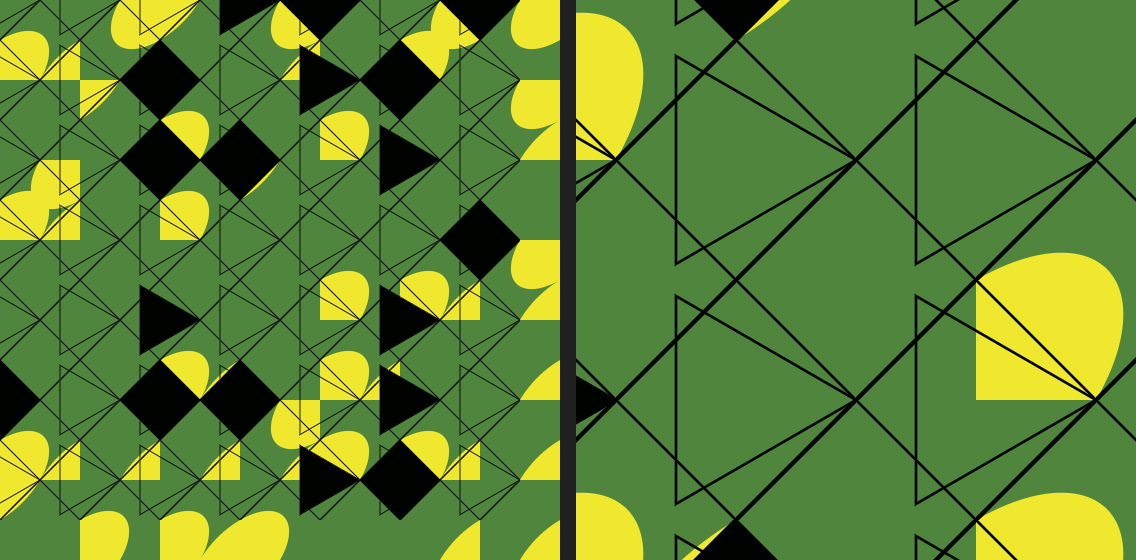
Left, the full canvas; right, a detail of the centre.
Write a Shadertoy shader that draws this pattern.

```glsl
// Grid of thin diamonds and triangles, some filled black, over scattered yellow quarters of slanted ellipses.

const float CELLS = 7.0;             // repeats across and down
const float RADIUS = 0.5;            // circumradius of every shape, in cells
const float SLANT = 1.16;            // stretch of the ellipse along the rising diagonal
const float THIN_LINE = 0.011;       // line widths, in cells
const float THICK_LINE = 0.018;
const vec3 GREEN = vec3(0.31, 0.52, 0.24);
const vec3 YELLOW = vec3(0.94, 0.91, 0.18);
const vec3 BLACK = vec3(0.0, 0.008, 0.0);

// Shuffle: cubing permutes the residues of this prime, so shares stay exact
const int PRIME = 71;
const int BLACK_SEED = 70;
const int TRIANGLE_RANK = 12;        // ranks below this fill the triangle
const int DIAMOND_RANK = 30;         // ranks from there to this fill the diamond
// Quarters in order: lower left, lower right, upper left, upper right
const ivec4 QUARTER_SEED = ivec4(29, 37, 13, 5);
const ivec4 QUARTER_RANK = ivec4(10, 10, 25, 26);

int shuffledRank(ivec2 cell, int seed) {
    int n = cell.x + 8 * cell.y + 1;
    return (n * n * n % PRIME) * seed % PRIME;
}

float coverage(float dist, float pixel) {
    return clamp(0.5 - dist / pixel, 0.0, 1.0);
}

float slantedEllipse(vec2 p) {
    float r = sqrt(max(dot(p, p) - SLANT * p.x * p.y, 1e-6));
    vec2 gradient = (p - 0.5 * SLANT * p.yx) / r;
    return (r - RADIUS) / max(length(gradient), 1e-3);
}

float diamond(vec2 p) {
    return (abs(p.x) + abs(p.y) - RADIUS) * 0.7071;
}

// Equilateral, pointing right
float triangle(vec2 p) {
    return max(-p.x, 0.5 * p.x + 0.866 * abs(p.y)) - 0.5 * RADIUS;
}

// Sum of the visible quarters of one cell
float quarters(vec2 p, ivec2 cell, float pixel) {
    float ellipse = slantedEllipse(p);
    float cover = 0.0;
    for (int k = 0; k < 4; k++) {
        if (shuffledRank(cell, QUARTER_SEED[k]) >= QUARTER_RANK[k]) continue;
        vec2 side = vec2(k & 1, k >> 1) * 2.0 - 1.0;
        vec2 outside = -p * side;
        cover += coverage(max(ellipse, max(outside.x, outside.y)), pixel);
    }
    return cover;
}

// Outlines of both shapes, with at most one of them filled
float blackShapes(vec2 p, ivec2 cell, float pixel) {
    float dDiamond = diamond(p);
    float dTriangle = triangle(p);
    float diamondLine = p.x * p.y < 0.0 ? THICK_LINE : THIN_LINE;
    float d = min(abs(dDiamond) - 0.5 * diamondLine,
                  abs(dTriangle) - 0.5 * THIN_LINE);
    int rank = shuffledRank(cell, BLACK_SEED);
    if (rank < TRIANGLE_RANK) d = min(d, dTriangle);
    else if (rank < DIAMOND_RANK) d = min(d, dDiamond);
    return coverage(d, pixel);
}

void mainImage(out vec4 fragColor, in vec2 fragCoord) {
    // Cells are centred on whole numbers, counted from the top left
    vec2 uv = fragCoord / iResolution.y;
    vec2 grid = vec2(uv.x, 1.0 - uv.y) * CELLS;
    float pixel = CELLS / iResolution.y;
    vec2 nearest = round(grid);

    // Quarters reach into neighbouring cells
    float yellow = 0.0;
    for (int y = -1; y <= 1; y++)
    for (int x = -1; x <= 1; x++) {
        vec2 cell = nearest + vec2(x, y);
        vec2 p = (grid - cell) * vec2(1.0, -1.0);
        yellow += quarters(p, ivec2(cell), pixel);
    }
    vec3 color = mix(GREEN, YELLOW, min(yellow, 1.0));

    // The last column and row carry no black shapes
    if (max(nearest.x, nearest.y) < CELLS - 0.5) {
        vec2 p = (grid - nearest) * vec2(1.0, -1.0);
        color = mix(color, BLACK, blackShapes(p, ivec2(nearest), pixel));
    }
    fragColor = vec4(color, 1.0);
}
```
